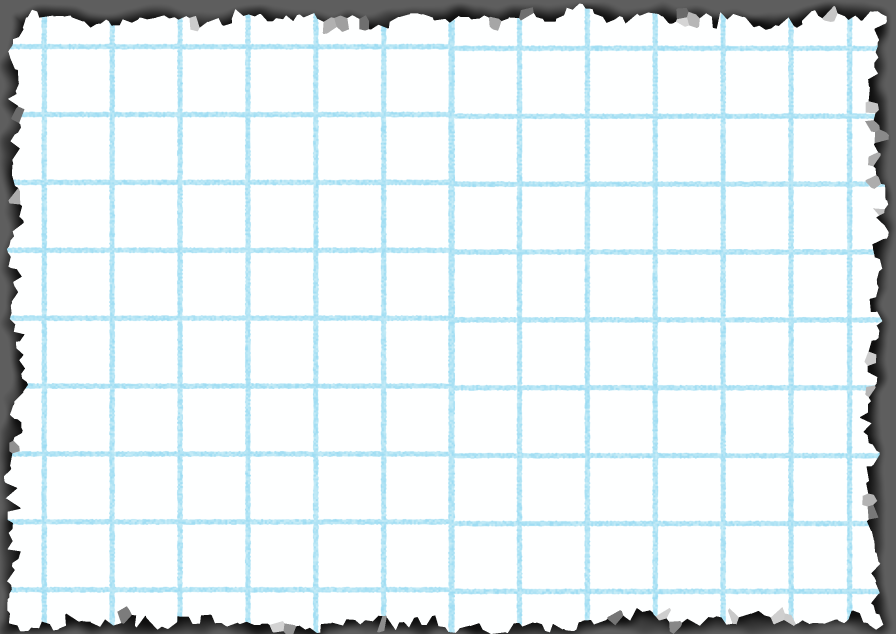
This pattern is drawn by a WebGL 1 fragment shader. Its source:

```glsl
precision highp float;
// Torn sheet of blue-ruled grid paper casting a shadow on dark grey.

uniform vec2 u_resolution;

float hash(vec2 p) {
  return fract(sin(dot(p, vec2(127.1, 311.7))) * 43758.5453);
}

float noise(vec2 p) {
  vec2 i = floor(p), f = fract(p);
  f = f * f * (3.0 - 2.0 * f);
  return mix(mix(hash(i), hash(i + vec2(1.0, 0.0)), f.x),
             mix(hash(i + vec2(0.0, 1.0)), hash(i + 1.0), f.x), f.y);
}

// Signed distance to the wavy sheet outline, negative inside.
float sheetDistance(vec2 p) {
  vec2 q = abs(p - vec2(6.575, 4.635)) - vec2(6.335, 4.445);
  float box = length(max(q, 0.0)) + min(max(q.x, q.y), 0.0);
  return box + 0.25 * (noise(p * 1.3) - 0.5) + 0.14 * (noise(p * 3.7 + 9.0) - 0.5);
}

// Nearest crystal seed: position in xy, random value in z.
vec3 crystal(vec2 p) {
  vec2 g = p * 6.5, base = floor(g);
  vec3 nearest = vec3(0.0);
  float best = 9.0;
  for (int j = -1; j <= 1; j++) {
    for (int i = -1; i <= 1; i++) {
      vec2 id = base + vec2(float(i), float(j));
      vec2 seed = id + vec2(hash(id), hash(id + 41.3));
      float d = dot(g - seed, g - seed);
      if (d < best) {
        best = d;
        nearest = vec3(seed / 6.5, hash(id + 87.1));
      }
    }
  }
  return nearest;
}

// Grainy ruling; the right half sits slightly lower than the left.
vec3 ruledPaper(vec2 p, float px) {
  float column = clamp(floor(p.x - 0.152), 0.0, 11.0);
  float dx = abs(p.x - 0.652 - column);
  dx -= column == 6.0 ? 0.008 : 0.0;
  dx = min(dx, abs(p.x - 12.515));
  float rowOffset = p.x < 6.652 ? 0.652 : 0.627;
  float dy = abs(fract(p.y - rowOffset + 0.5) - 0.5);
  float grain = noise(p * 36.0);
  float d = min(dx, dy) + 0.012 * (grain - 0.5);
  float soft = max(0.6 * px, 0.012);
  float line = 1.0 - smoothstep(0.037 - soft, 0.037 + soft, d);
  vec3 ink = mix(vec3(0.61, 0.86, 0.95), vec3(0.79, 0.93, 0.97), grain);
  return mix(vec3(0.995, 1.0, 1.0), ink, line);
}

void main() {
  // One unit is one square of the grid.
  float px = 9.339 / u_resolution.y;
  vec2 p = gl_FragCoord.xy * px;
  vec3 paper = ruledPaper(p, px);

  // Shadow fades outward from the sheet.
  float fade = smoothstep(-0.07, 0.21, sheetDistance(p + vec2(-0.015, 0.015)));
  vec3 backdrop = vec3(mix(0.06, 0.37, fade));

  // Supersampled torn edge with a few grey flakes.
  vec3 color = vec3(0.0);
  for (int j = 0; j < 3; j++) {
    for (int i = 0; i < 3; i++) {
      vec2 s = p + (vec2(float(i), float(j)) - 1.0) * px / 3.0;
      vec3 facet = crystal(s);
      float d = sheetDistance(facet.xy);
      float flakeChance = 0.45 * smoothstep(0.4, 0.8, noise(facet.xy * 1.7 + 23.0));
      vec3 surface = d < 0.0 ? paper : backdrop;
      if (abs(d + 0.02) < 0.06 && facet.z < flakeChance) {
        surface = vec3(0.4 + 0.45 * hash(facet.xy));
      }
      color += surface / 9.0;
    }
  }
  gl_FragColor = vec4(color, 1.0);
}
```
